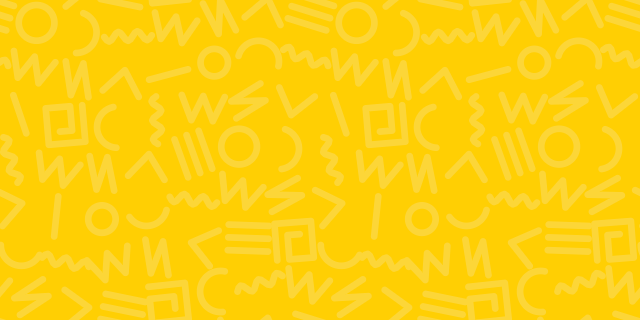
Write a Shadertoy shader that draws this pattern.

```glsl
// Tone-on-tone confetti of rounded strokes: rings, spirals, arcs, waves, zigzags and bars.
// A square tile holds a 7 x 7 grid of motifs, swayed by sines; the kind follows
// a diagonal lattice and a hash turns each motif. The tile wraps on both axes.

const float TAU = 6.2831853;
const int GRID = 7;               // motifs along one tile side
const float HALF_STROKE = 0.073;  // in grid cells
const vec3 GROUND = vec3(1.0, 0.81, 0.01);
const vec3 STROKE = vec3(0.99, 0.84, 0.22);

float hash(vec2 id, float seed) {
    return fract(sin(dot(id, vec2(127.1, 311.7)) + seed * 74.7) * 4375.85);
}

vec2 rotate(vec2 p, float angle) {
    float c = cos(angle), s = sin(angle);
    return vec2(c * p.x - s * p.y, s * p.x + c * p.y);
}

// Distances to the centre line of each motif
float segment(vec2 p, vec2 a, vec2 b) {
    vec2 ab = b - a;
    return length(p - a - ab * clamp(dot(p - a, ab) / dot(ab, ab), 0.0, 1.0));
}

float ring(vec2 p, float radius) {
    return abs(length(p) - radius);
}

float arc(vec2 p, float radius, float halfAngle) {
    p.x = abs(p.x);
    vec2 tip = vec2(sin(halfAngle), cos(halfAngle));
    return tip.y * p.x > tip.x * p.y ? length(p - tip * radius) : ring(p, radius);
}

float zigzag(vec2 p, vec2 halfSize, int count) {
    float d = 9.0;
    vec2 a = -halfSize;
    for (int i = 1; i <= count; i++) {
        float side = i % 2 == 0 ? -1.0 : 1.0;
        vec2 b = halfSize * vec2(2.0 * float(i) / float(count) - 1.0, side);
        d = min(d, segment(p, a, b));
        a = b;
    }
    return d;
}

float wave(vec2 p, float halfLength, float height, float periods) {
    const int STEPS = 20;
    float d = 9.0;
    vec2 a = vec2(-halfLength, 0.0);
    for (int i = 1; i <= STEPS; i++) {
        float t = float(i) / float(STEPS);
        vec2 b = vec2(halfLength * (2.0 * t - 1.0), height * sin(TAU * periods * t));
        d = min(d, segment(p, a, b));
        a = b;
    }
    return d;
}

float squareSpiral(vec2 p, float side) {
    float d = 9.0;
    vec2 a = vec2(-0.5 * side), heading = vec2(1.0, 0.0);
    for (int i = 0; i < 6; i++) {
        float shrink = float(max(i - 1, 0) / 2) / 3.0;
        vec2 b = a + heading * side * (1.0 - shrink);
        d = min(d, segment(p, a, b));
        a = b;
        heading = vec2(-heading.y, heading.x);
    }
    return d;
}

float bars(vec2 p, float halfLength, float gap, float pairs) {
    p.y -= gap * clamp(round(p.y / gap), -pairs, pairs);
    return segment(p, vec2(-halfLength, 0.0), vec2(halfLength, 0.0));
}

// One motif, chosen by its place on the diagonal lattice
float motif(vec2 p, ivec2 cell) {
    vec2 id = vec2(cell);
    float vary = hash(id, 1.0);
    float tilt = (hash(id, 2.0) - 0.5) * 0.7;
    int kind = (cell.x + 3 * cell.y) % GRID;
    bool upright = kind == 3;
    p = rotate(p, tilt + (upright ? 0.0 : floor(hash(id, 3.0) * 4.0) * TAU / 4.0));

    if (kind == 0) {
        if (cell.y == 2 || cell.y > 4) return squareSpiral(p, 0.8);
        return ring(p, cell.y % 3 == 0 ? 0.39 : 0.3);
    }
    if (kind == 1) return arc(p + vec2(0.0, 0.14), 0.45, mix(1.0, 1.8, vary));
    if (kind == 2) return wave(p, 0.52, 0.1, 2.5);
    if (kind == 3) return zigzag(p, vec2(0.47, 0.27), 4);
    if (kind == 4) return zigzag(p, vec2(0.29, 0.36), 3);
    if (kind == 5) return zigzag(p, vec2(0.4, 0.26), 2);
    return bars(p, 0.44, 0.28, step(0.4, vary));
}

void mainImage(out vec4 fragColor, in vec2 fragCoord) {
    // One tile spans the canvas height; y runs downwards
    float cellsPerPixel = float(GRID) / iResolution.y;
    vec2 p = vec2(fragCoord.x, iResolution.y - fragCoord.y) * cellsPerPixel;
    p = mod(p, float(GRID));
    ivec2 home = ivec2(floor(p));

    // Nearest stroke among the surrounding cells
    float d = 9.0;
    for (int y = -1; y <= 1; y++)
    for (int x = -1; x <= 1; x++) {
        ivec2 place = home + ivec2(x, y);
        ivec2 cell = (place + GRID) % GRID;
        vec2 phase = TAU * vec2(cell.yx) / float(GRID);
        vec2 sway = 0.3 * vec2(cos(phase.x), sin(phase.y));
        d = min(d, motif(p - vec2(place) - 0.5 - sway, cell));
    }

    float ink = clamp(0.5 + (HALF_STROKE - d) / cellsPerPixel, 0.0, 1.0);
    fragColor = vec4(mix(GROUND, STROKE, ink), 1.0);
}
```
